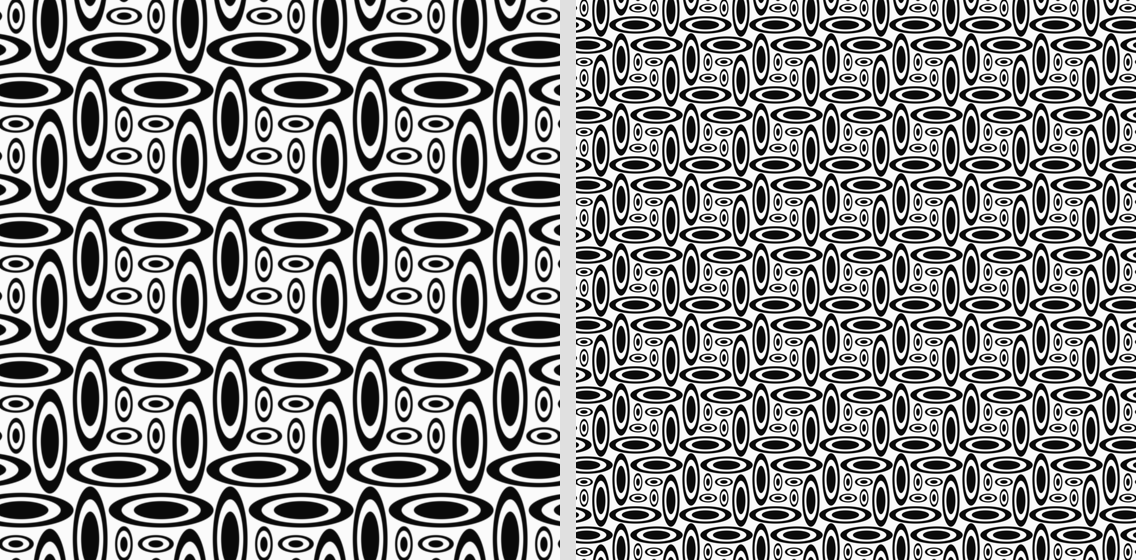
Left, the tile; right, the same tile 2 across and 2 down.
Give the GLSL for this pattern, as a Shadertoy shader.

```glsl
const float REPEATS = 4.0;
const vec3 PAPER = vec3(0.985);
const vec3 INK = vec3(0.04);

// Offset from a centre, wrapped so shapes may cross the cell border
vec2 wrapOffset(vec2 p, vec2 center) {
    return fract(p - center + 0.5) - 0.5;
}

// Coverage of an ellipse scaled by s, from the first-order distance
float ellipseFill(vec2 q, vec2 radii, float s, float blur) {
    float k = max(length(q / radii), 1e-3);
    float slope = max(length(q / (radii * radii)), 1e-4);
    float d = (k - s) * k / slope;
    return 1.0 - smoothstep(-blur, blur, d);
}

// Outer ring with a solid core; holeAndCore holds their relative sizes
float ringedEllipse(vec2 q, vec2 radii, vec2 holeAndCore, float blur) {
    return ellipseFill(q, radii, 1.0, blur)
         - ellipseFill(q, radii, holeAndCore.x, blur)
         + ellipseFill(q, radii, holeAndCore.y, blur);
}

// One large and one small ellipse, turned four times about the cell centre
float pinwheel(vec2 p, float blur) {
    float ink = 0.0;
    for (int turn = 0; turn < 4; turn++) {
        vec2 large = wrapOffset(p, vec2(-0.356, 0.151));
        vec2 small = wrapOffset(p, vec2(-0.115, 0.113));
        ink += ringedEllipse(large, vec2(0.124, 0.374), vec2(0.755, 0.52), blur);
        ink += ringedEllipse(small, vec2(0.063, 0.128), vec2(0.75, 0.41), blur);
        p = vec2(-p.y, p.x);
    }
    return clamp(ink, 0.0, 1.0);
}

void mainImage(out vec4 fragColor, in vec2 fragCoord) {
    vec2 p = REPEATS * fragCoord / iResolution.xy;
    float blur = REPEATS / min(iResolution.x, iResolution.y);
    fragColor = vec4(mix(PAPER, INK, pinwheel(p, blur)), 1.0);
}
```
